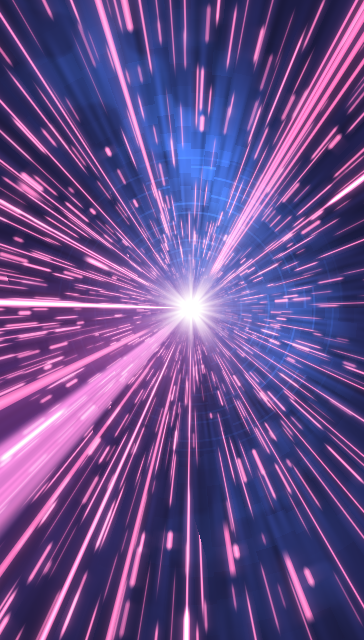
Give the GLSL for this background, as a WebGL 1 fragment shader.

```glsl
precision highp float;
uniform vec2 u_resolution;

#define CENTER vec2(0.525, 0.518)
#define NAVY vec3(0.120, 0.115, 0.275)
#define BLUE vec3(0.17, 0.39, 0.72)
#define VIOLET vec3(0.42, 0.16, 0.46)
#define PINK vec3(1.0, 0.36, 0.62)
#define BLUSH vec3(1.0, 0.86, 0.95)
#define STREAK_LAYERS 4
#define STREAK_DENSITY 0.46
#define TAU 6.28318

float hash(vec2 p) {
  return fract(sin(dot(p, vec2(127.1, 311.7))) * 43758.5453);
}

float noise(vec2 p) {
  vec2 i = floor(p), f = fract(p);
  f = f * f * (3.0 - 2.0 * f);
  return mix(mix(hash(i), hash(i + vec2(1.0, 0.0)), f.x),
             mix(hash(i + vec2(0.0, 1.0)), hash(i + 1.0), f.x), f.y);
}

float blob(vec2 p, vec2 center, vec2 size) {
  vec2 q = (p - center) / size;
  return exp(-dot(q, q));
}

vec3 screen(vec3 base, vec3 light) {
  return 1.0 - (1.0 - base) * (1.0 - clamp(light, 0.0, 1.0));
}

// Pink line with a pale core and a soft halo
vec3 neon(float dist, float halfWidth, float heat) {
  float px = 1.0 / u_resolution.y;
  float line = clamp((halfWidth - dist) / px + 0.5, 0.0, 1.0);
  float core = 1.0 - smoothstep(0.0, halfWidth, dist);
  float halo = exp(-dist / (halfWidth * 1.6 + 0.0015));
  return PINK * (line * 0.62 + halo * 0.36) + BLUSH * core * heat;
}

// Rotates p so that x runs along a ray at the given angle
vec2 alongRay(vec2 p, float degrees) {
  float a = radians(degrees);
  vec2 d = vec2(cos(a), sin(a));
  return vec2(dot(p, d), d.x * p.y - d.y * p.x);
}

// Radial beam whose width grows with distance
vec3 beam(vec2 p, float degrees, float start, float end, float spread, float heat) {
  vec2 q = alongRay(p, degrees);
  float body = smoothstep(start, start + 0.03, q.x) * (1.0 - smoothstep(end - 0.02, end, q.x));
  return neon(abs(q.y), 0.0005 + spread * max(q.x, 0.0), heat) * body;
}

// One scattered dash per angular and logarithmic radial cell
vec3 streaks(float r, float turn, float count, float rate, float spread, float density) {
  float ray = floor(turn * count);
  float h = hash(vec2(ray, count));
  float across = abs(fract(turn * count) - 0.3 - 0.4 * h) * TAU * r / count;
  float s = log2(r) * rate + 17.0 * h;
  vec2 cell = vec2(ray + count, floor(s));
  float size = hash(cell + 3.7);
  float f = fract(s);
  float tail = mix(0.35, 0.97, hash(cell + 9.1));
  float body = smoothstep(0.0, 0.15, f) * (1.0 - smoothstep(tail - 0.15, tail, f));
  float glow = body * step(hash(cell), density) * mix(0.5, 1.0, size);
  return neon(across, 0.0005 + spread * r * (0.2 + size) * sqrt(body), 0.35 * size) * glow;
}

// Dark tunnel with blue openings, wall panels and broken rings
vec3 tunnel(vec2 p, float r, float turn) {
  float blue = 0.80 * blob(p, vec2(0.01, 0.20), vec2(0.105, 0.16))
             + 0.34 * blob(p, vec2(-0.13, 0.39), vec2(0.14, 0.13))
             + 0.46 * blob(p, vec2(0.15, -0.03), vec2(0.10, 0.13))
             + 0.22 * blob(p, vec2(0.17, -0.32), vec2(0.13, 0.20))
             + 0.12 * blob(p, vec2(0.0, -0.34), vec2(0.15, 0.18));
  float depth = log2(r) * 7.0;
  float panel = hash(floor(vec2(turn * 72.0, depth + 3.0 * hash(vec2(floor(turn * 72.0), 5.0)))));
  float grain = noise(vec2(turn * 260.0, depth * 0.35));
  float cloud = noise(p * 14.0 + 31.0);
  vec3 col = NAVY * (0.80 + 0.4 * grain);
  col += BLUE * blue * (0.35 + 0.3 * panel + 0.4 * grain + 0.35 * smoothstep(0.4, 0.6, cloud));
  float ringId = floor(r * 70.0);
  float ring = 1.0 - smoothstep(0.05, 0.16, abs(fract(r * 70.0) - 0.5));
  float arc = step(0.52, hash(vec2(floor(turn * 36.0), ringId)));
  float wall = smoothstep(0.04, 0.07, r) * (1.0 - smoothstep(0.20, 0.26, r));
  col += BLUE * ring * arc * wall * (0.05 + 0.30 * blue);
  float violet = blob(p, vec2(-0.28, -0.15), vec2(0.20, 0.22));
  return mix(col, VIOLET, 0.42 * violet);
}

// Wide lilac shaft crossing the lower left
vec3 shaft(vec2 p, float r) {
  vec2 q = alongRay(p, 222.5);
  float slope = q.y / max(q.x, 0.001);
  float front = smoothstep(0.01, 0.06, q.x);
  float body = 1.0 - smoothstep(0.09, 0.15, abs(slope));
  float fringe = exp(-abs(slope + 0.08) * 4.5) * 0.42;
  float grain = noise(vec2(slope * 90.0, r * 5.0));
  vec3 col = vec3(0.92, 0.46, 0.74) * body * (0.72 + 0.28 * grain);
  return (col + VIOLET * fringe) * front;
}

vec3 mainBeams(vec2 p) {
  vec3 c = beam(p, 178.2, 0.0, 1.0, 0.020, 1.0);
  c += beam(p, 106.8, 0.10, 1.0, 0.010, 0.3);
  c += beam(p, 37.2, 0.26, 0.50, 0.012, 0.7) + beam(p, 37.2, 0.04, 1.0, 0.005, 0.2);
  c += beam(p, 269.2, 0.46, 0.60, 0.009, 0.9) + beam(p, 269.2, 0.05, 1.0, 0.003, 0.3);
  c += beam(p, 291.0, 0.40, 0.53, 0.010, 0.2) + beam(p, 279.0, 0.33, 0.43, 0.010, 0.1);
  c += beam(p, 245.8, 0.05, 1.0, 0.008, 0.5) + beam(p, 256.0, 0.08, 1.0, 0.008, 0.2);
  c += beam(p, 150.5, 0.06, 1.0, 0.005, 0.4) + beam(p, 144.0, 0.28, 0.34, 0.012, 0.1);
  c += beam(p, 154.5, 0.13, 0.19, 0.022, 0.6) + beam(p, 218.6, 0.24, 0.39, 0.014, 1.0);
  c += beam(p, 206.5, 0.06, 1.0, 0.026, 0.2) + beam(p, 234.0, 0.08, 1.0, 0.010, 0.1);
  // Upper right bundle, thin rays on the left and lower right
  for (int i = 0; i < 5; i++) {
    float k = float(i);
    float jitter = hash(vec2(k, 4.0));
    c += beam(p, 54.5 + 1.8 * k + 1.6 * jitter, 0.05, 1.0, 0.003 + 0.006 * jitter, 0.12);
    c += beam(p, 123.0 + 9.6 * k, 0.06, 1.0, 0.003, 0.25);
    c += beam(p, 299.0 + 9.0 * k + 3.0 * jitter, 0.07, 1.0, 0.002, 0.15);
  }
  return c;
}

void main() {
  vec2 p = (gl_FragCoord.xy - CENTER * u_resolution) / u_resolution.y;
  float r = max(length(p), 0.001);
  float turn = fract(atan(p.y, p.x) / TAU + 1.0);

  // Blue haze above and right, magenta haze to the left
  vec3 col = tunnel(p, r, turn);
  col = screen(col, vec3(0.24, 0.38, 0.86) * 0.55 * blob(p, vec2(0.02, 0.05), vec2(0.12, 0.12)));
  col = screen(col, vec3(0.70, 0.22, 0.52) * 0.45 * blob(p, vec2(-0.09, -0.05), vec2(0.13, 0.09)));
  col = screen(col, shaft(p, r));

  // Scattered streaks, from broad dashes to fine lines
  float side = 0.20 * smoothstep(0.0, 0.3, -p.x - 0.3 * p.y);
  for (int i = 0; i < STREAK_LAYERS; i++) {
    float k = float(i);
    vec3 layer = streaks(r, turn, 47.0 + 26.0 * k, 3.4 - 0.8 * k,
                         0.010 / (1.0 + 0.8 * k), STREAK_DENSITY + side - 0.07 * (3.0 - k));
    col = screen(col, layer * smoothstep(0.02, 0.10, r));
  }
  col = screen(col, mainBeams(p));

  // Central flare with uneven spikes
  float spike = 0.75 + 0.5 * noise(vec2(48.0 * abs(turn - 0.5), 2.0));
  col = screen(col, vec3(0.96, 0.42, 0.80) * exp(-r / (0.052 * spike)));
  col = screen(col, vec3(1.0, 0.94, 0.99) * exp(-pow(r / (0.036 * spike), 2.0)) * 1.3);
  gl_FragColor = vec4(col, 1.0);
}
```
